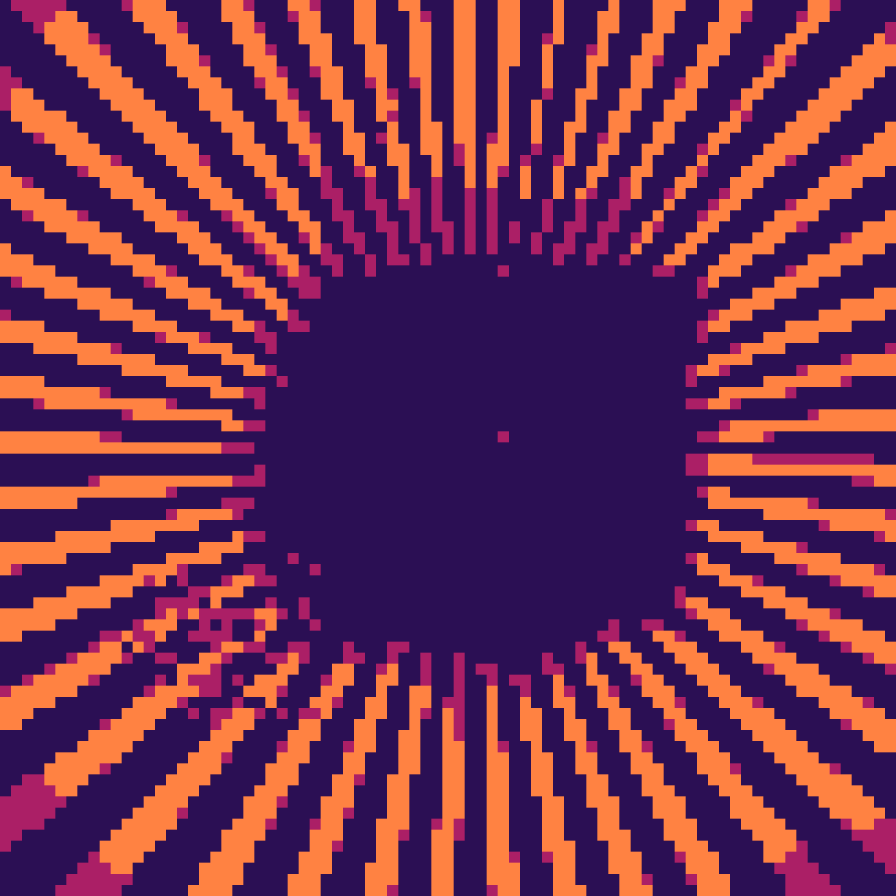
This background is drawn by a Shadertoy shader. Its source:

```glsl
// Chunky pixel sunburst: uneven orange rays around a dark round hole.
// Each cell of a coarse grid takes one of three colours from a polar ray
// profile; layered sines bend the spacing and hashes roughen the ray ends.

const vec3 DARK = vec3(0.17, 0.06, 0.33);
const vec3 ORANGE = vec3(1.00, 0.51, 0.26);
const vec3 PINK = vec3(0.67, 0.12, 0.40);

const float CELLS = 81.0;               // grid cells across the canvas
const float RAYS = 46.0;
const float TAU = 6.2831853;
const vec2 CENTER = vec2(0.527, 0.490);
const float HALF_WIDTH = 0.205;         // ray half width, in ray spacings
const float HOLE = 0.235;               // inner radius of the pink tips
const float GLOW_START = 0.265;         // radius where rays turn orange
const float FADE_START = 0.63;          // radius where rays turn pink again
const float FRINGE = 0.09;              // pink edge, in cells
const vec2 SPARKS = vec2(0.235, 0.295); // centre of the scattered cells
const float SPARK_SIZE = 0.07;
const int SAMPLES = 3;                  // edge smoothing, per axis

float hash(vec2 p) {
    vec3 q = fract(vec3(p.xyx) * 0.1031);
    q += dot(q, q.yzx + 33.33);
    return fract((q.x + q.y) * q.z);
}

// Soft bump around a direction given in degrees.
float bump(float angle, float degreesAt, float width) {
    float d = degrees(angle) - degreesAt;
    d -= 360.0 * round(d / 360.0);
    return exp(-d * d / (width * width));
}

// Ray number along the circle, whole at the middle of each ray.
float rayPhase(float a) {
    float bend = -7.18 + 8.07 * cos(a) - 0.40 * sin(a)
        - 0.46 * cos(2.0 * a) + 0.33 * sin(2.0 * a)
        - 0.30 * cos(3.0 * a) + 0.97 * sin(3.0 * a)
        - 0.19 * cos(4.0 * a) - 1.60 * sin(4.0 * a);
    return (degrees(a) + 2.0 - bend) * RAYS / 360.0;
}

vec3 cellColor(vec2 cell) {
    vec2 p = (cell + 0.5) / CELLS;
    vec2 d = p - CENTER;
    float r = length(d);
    float a = atan(d.y, d.x);

    // Signed distance to the ray edge, in cells
    float phase = rayPhase(a);
    float ray = mod(round(phase), RAYS);
    float thin = 0.11 * bump(a, 77.0, 4.5) + 0.09 * bump(a, 53.0, 3.0);
    float spacing = r * TAU / RAYS * CELLS;
    float edge = (HALF_WIDTH - thin - abs(phase - round(phase))) * spacing;

    // Ragged inner and outer limits of each ray
    float jitter = hash(vec2(ray, 7.0)) - 0.5;
    float hole = HOLE + 0.03 * jitter
        + 0.07 * bump(a, 38.0, 14.0) + 0.04 * bump(a, 222.0, 16.0)
        + 0.03 * bump(a, 325.0, 25.0);
    float glow = max(GLOW_START + 0.04 * jitter
        + 0.05 * bump(a, 95.0, 22.0) + 0.09 * bump(a, 115.0, 7.0)
        + 0.09 * bump(a, 62.0, 6.0) + 0.07 * bump(a, 267.0, 3.0),
        hole + 0.015);
    float fade = FADE_START + 0.05 * sin(a) + 0.05 * jitter;

    vec3 color = DARK;
    if (r > hole && edge > -FRINGE) {
        bool lit = edge > 0.0 && r > glow && r < fade;
        color = lit ? ORANGE : PINK;
    }

    // Scattered cells breaking up the lower left rays
    vec2 s = (p - SPARKS) / SPARK_SIZE;
    float cloud = exp(-dot(s, s));
    float core = exp(-6.0 * dot(s - vec2(0.45, 0.0), s - vec2(0.45, 0.0)));
    float chance = hash(cell + 19.0);
    if (chance < 0.38 * cloud + 0.45 * core) color = PINK;
    else if (chance > 1.0 - 0.15 * cloud) color = DARK;
    return color;
}

void mainImage(out vec4 fragColor, in vec2 fragCoord) {
    // Average a few points per pixel to smooth the cell borders
    vec3 sum = vec3(0.0);
    for (int i = 0; i < SAMPLES * SAMPLES; i++) {
        vec2 offset = (vec2(i % SAMPLES, i / SAMPLES) + 0.5) / float(SAMPLES) - 0.5;
        vec2 uv = (fragCoord + offset) / iResolution.xy;
        sum += cellColor(floor(uv * CELLS));
    }
    fragColor = vec4(sum / float(SAMPLES * SAMPLES), 1.0);
}
```
